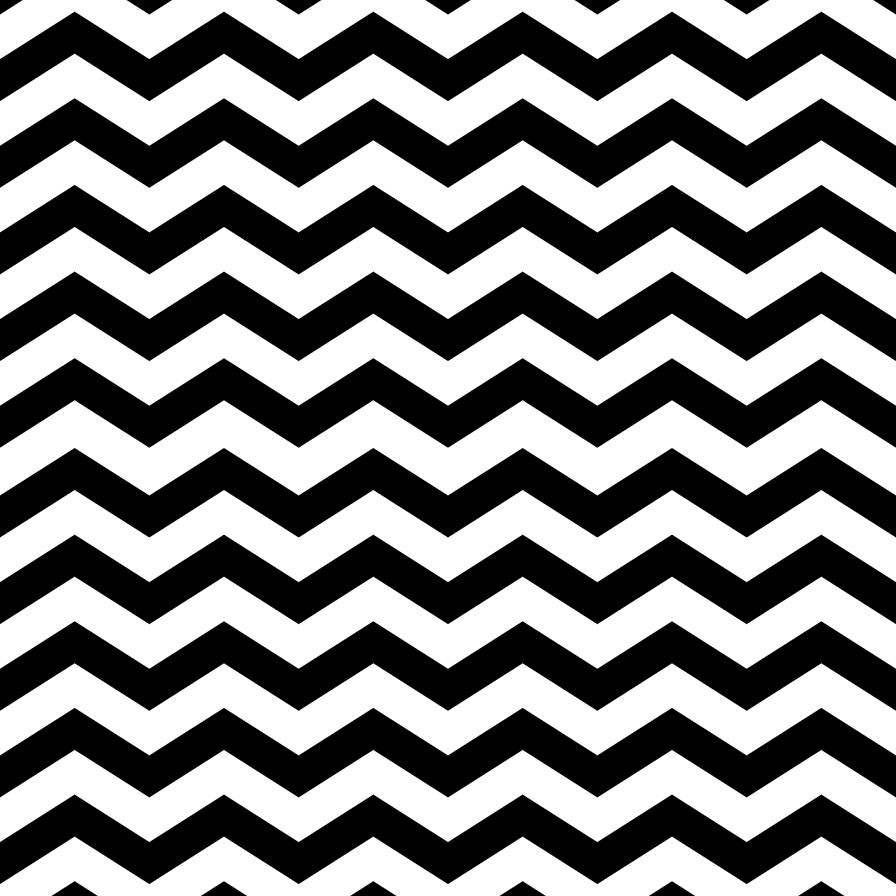
Give the GLSL for this pattern, as a WebGL 2 fragment shader.

```glsl
#version 300 es
precision highp float;

uniform vec2 u_resolution;
out vec4 fragColor;

const vec3 WHITE = vec3(1.0);
const vec3 BLACK = vec3(0.0);

const float ZIGZAGS = 6.0;         // peaks across the canvas
const float AMPLITUDE = 0.053;     // height from valley to peak
const float PITCH = 0.0967;        // vertical spacing of the bands
const float THICKNESS = 0.0469;    // vertical thickness of a band
const float SEAM_DEPTH = 0.5;      // first band below the seam
const float SEAM_GAP = 0.0035;     // extra white above that band

// Triangle wave: 0 at the peaks, 1 at the valleys.
float triangleWave(float x, float count) {
    return abs(2.0 * fract(x * count) - 1.0);
}

// Widens the white gap just above the seam by shifting the upper bands.
float shiftAboveSeam(float depth, float seam, float gap, float whiteHeight) {
    return depth + gap * step(depth, seam - 0.5 * whiteHeight);
}

// Signed vertical distance to bands whose top edges lie at start + n * pitch.
float bandDistance(float depth, float start, float pitch, float thickness) {
    float offset = depth - start - 0.5 * thickness;
    float local = mod(offset + 0.5 * pitch, pitch) - 0.5 * pitch;
    return abs(local) - 0.5 * thickness;
}

// Antialiased coverage for a signed distance.
float coverage(float dist, float pixel) {
    return clamp(0.5 - dist / pixel, 0.0, 1.0);
}

void main() {
    vec2 uv = gl_FragCoord.xy / u_resolution;

    // Depth below the top edge, straightened along the zigzag.
    float depth = 1.0 - uv.y - AMPLITUDE * triangleWave(uv.x, ZIGZAGS);
    depth = shiftAboveSeam(depth, SEAM_DEPTH, SEAM_GAP, PITCH - THICKNESS);

    // Vertical distance converted to distance across the sloped edge.
    float slope = 2.0 * ZIGZAGS * AMPLITUDE;
    float dist = bandDistance(depth, SEAM_DEPTH, PITCH, THICKNESS)
               / sqrt(1.0 + slope * slope);

    float pixel = 1.0 / min(u_resolution.x, u_resolution.y);
    fragColor = vec4(mix(WHITE, BLACK, coverage(dist, pixel)), 1.0);
}
```
